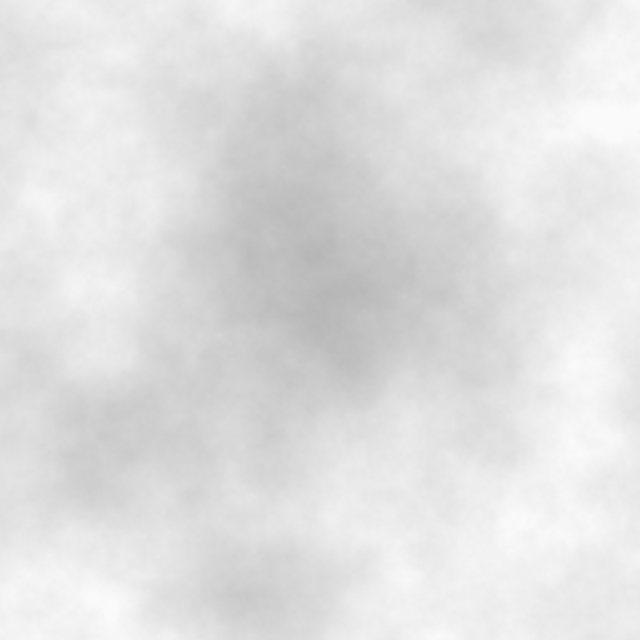
This texture is drawn by a WebGL 2 fragment shader. Its source:

```glsl
#version 300 es
precision highp float;
precision highp int;
// Soft grey mist: a broad dark drift crosses a pale ground diagonally,
// broken up by many octaves of value noise that run from cloud-sized
// patches down to a faint paper-like grain.

uniform vec2 u_resolution;
out vec4 fragColor;

const int OCTAVES = 7;

// Integer hash of a lattice cell, 0 to 1
float hash(ivec2 cell, int seed) {
    uint h = uint(cell.x) * 374761393u + uint(cell.y) * 668265263u
           + uint(seed) * 974711u;
    h = (h ^ (h >> 13)) * 1274126177u;
    h = (h ^ (h >> 15)) * 739982445u;
    h ^= h >> 16;
    return float(h & 65535u) / 65535.0;
}

// Smoothly interpolated lattice noise, -0.5 to 0.5
float valueNoise(vec2 p, int seed) {
    ivec2 cell = ivec2(floor(p));
    vec2 f = fract(p);
    f = f * f * (3.0 - 2.0 * f);
    float low = mix(hash(cell, seed), hash(cell + ivec2(1, 0), seed), f.x);
    float high = mix(hash(cell + ivec2(0, 1), seed), hash(cell + ivec2(1, 1), seed), f.x);
    return mix(low, high, f.y) - 0.5;
}

// Sum of octaves, each twice as fine and weaker by gain
float cloudNoise(vec2 p, float frequency, float gain, int seed) {
    float sum = 0.0;
    float amplitude = 1.0;
    for (int i = 0; i < OCTAVES; i++) {
        vec2 offset = vec2(0.37, 0.71) * float(i + 1);
        sum += amplitude * valueNoise(p * frequency + offset, seed + i);
        frequency *= 2.0;
        amplitude *= gain;
    }
    return sum;
}

float segmentDistance(vec2 p, vec2 a, vec2 b) {
    vec2 ab = b - a;
    float t = clamp(dot(p - a, ab) / dot(ab, ab), 0.0, 1.0);
    return length(p - a - ab * t);
}

float softFalloff(float dist, float width) {
    return exp(-0.5 * dist * dist / (width * width));
}

void main() {
    vec2 p = gl_FragCoord.xy / u_resolution;

    // Bend the broad shapes so their outlines wander
    vec2 bend = vec2(valueNoise(p * 4.0, 31), valueNoise(p * 4.0, 47));
    vec2 q = p + 0.16 * bend;

    // Dark diagonal drift and a light upper right corner
    float drift = softFalloff(segmentDistance(q, vec2(0.34, 0.42), vec2(0.74, 0.97)), 0.16);
    float core = softFalloff(length(q - vec2(0.50, 0.58)), 0.12);
    float glow = softFalloff(length(q - vec2(0.98, 0.86)), 0.15);

    float tone = 0.906 - 0.09 * drift - 0.035 * core + 0.05 * glow;
    tone += 0.11 * cloudNoise(p, 4.0, 0.62, 7);

    fragColor = vec4(vec3(clamp(tone, 0.68, 0.98)), 1.0);
}
```
